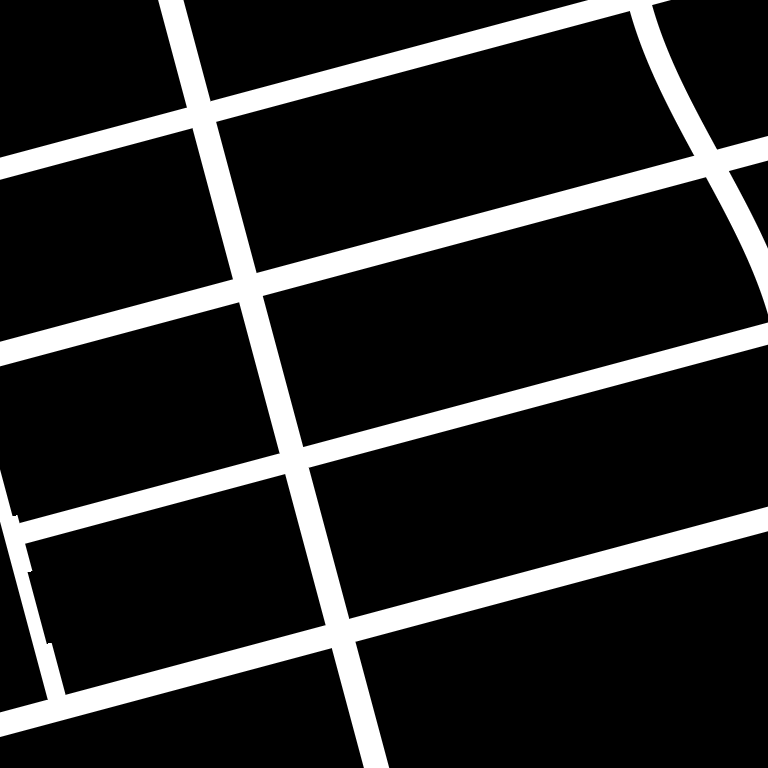
Reproduce this pattern procedurally as a Shadertoy shader.

```glsl
#define TILT radians(15.0)
#define ROAD_FIRST 0.2122
#define ROAD_GAP 0.2331
#define ROAD_LAST 3.0
#define ROAD_WIDTHS vec2(0.0279, 0.0310)
#define STREET_X 0.2148
#define STREET_WIDTH 0.0319
#define LANE_X -0.1637
#define LANE_WIDTH 0.0241
#define LANE_NOTCH 0.0065
#define BEND_WIDTH 0.0300

// Signed distance to a straight band centred on zero
float band(float offset, float width) {
    return abs(offset) - 0.5 * width;
}

// Evenly spaced parallel roads of alternating width
float roads(vec2 p) {
    float row = clamp(round((p.y - ROAD_FIRST) / ROAD_GAP), 0.0, ROAD_LAST);
    float width = mix(ROAD_WIDTHS.x, ROAD_WIDTHS.y, mod(row, 2.0));
    float d = band(p.y - ROAD_FIRST - row * ROAD_GAP, width);
    // The third road stops at the lane
    return row == 2.0 ? max(d, LANE_X - p.x) : d;
}

// Narrow lane with notches along one side, ending at the last road
float lane(vec2 p) {
    float notch = LANE_NOTCH * step(0.44, fract((p.y - 0.6536) / 0.1719));
    float d = band(p.x - LANE_X + 0.5 * notch, LANE_WIDTH - notch);
    return max(d, p.y - ROAD_FIRST - ROAD_LAST * ROAD_GAP);
}

// Street that eases sideways in an S bend, starting at the first road
float bend(vec2 p) {
    const float start = 0.2214, span = 0.4427, rise = 0.0716;
    float t = clamp((p.y - start) / span, 0.0, 1.0);
    float centre = 0.8034 + rise * t * t * (3.0 - 2.0 * t);
    float slope = 6.0 * t * (1.0 - t) * rise / span;
    float d = band((p.x - centre) * inversesqrt(1.0 + slope * slope), BEND_WIDTH);
    return max(d, ROAD_FIRST - p.y);
}

void mainImage(out vec4 fragColor, in vec2 fragCoord) {
    // Street frame: x runs along the roads, y across them from the top left
    vec2 uv = fragCoord / iResolution.y;
    uv.y = 1.0 - uv.y;
    float c = cos(TILT), s = sin(TILT);
    vec2 p = vec2(c * uv.x - s * uv.y, s * uv.x + c * uv.y);

    // Union of all streets
    float d = min(roads(p), band(p.x - STREET_X, STREET_WIDTH));
    d = min(d, min(lane(p), bend(p)));

    // White streets on black blocks, antialiased over one pixel
    float ink = clamp(0.5 - d * iResolution.y, 0.0, 1.0);
    fragColor = vec4(vec3(ink), 1.0);
}
```
